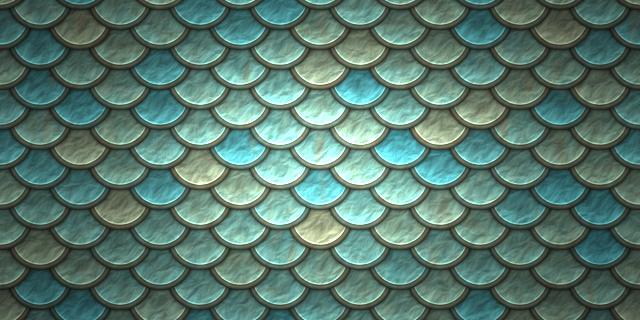
Reproduce this pattern procedurally as a WebGL 2 fragment shader.

```glsl
#version 300 es
precision highp float;
uniform vec2 u_resolution;
out vec4 fragColor;

const float RADIUS = 0.83;
const float RIM_START = 0.70;

vec3 hash3(vec2 p) {
  vec3 v = fract(p.xyx * vec3(0.1031, 0.1030, 0.0973));
  v += dot(v, v.yxz + 33.33);
  return fract((v.xxy + v.yzz) * v.zyx);
}

float corner(vec2 cell, vec2 offset) {
  float angle = 6.28318 * hash3(cell).x;
  return dot(vec2(cos(angle), sin(angle)), offset);
}

float gradientNoise(vec2 p) {
  vec2 i = floor(p), f = p - i;
  vec2 w = f * f * f * (f * (f * 6.0 - 15.0) + 10.0);
  vec2 e = vec2(1.0, 0.0);
  return mix(mix(corner(i, f), corner(i + e, f - e), w.x),
             mix(corner(i + e.yx, f - e.yx), corner(i + 1.0, f - 1.0), w.x), w.y);
}

// Wrinkled height, stretched along a rising diagonal
float wrinkles(vec2 q, vec2 seed) {
  vec2 p = mat2(0.8, -0.6, 0.6, 0.8) * q;
  p = p * vec2(3.2, 5.2) + seed;
  p += 0.6 * gradientNoise(p * 0.7 + 9.0);
  float sum = 0.0, amplitude = 1.0;
  for (int i = 0; i < 4; i++) {
    sum += amplitude * gradientNoise(p);
    p = p * 2.0 + 17.3;
    amplitude *= 0.48;
  }
  return sum;
}

// Colour of one scale; q is measured from its centre
vec3 scaleColor(vec2 q, vec2 id, float aa) {
  vec3 rnd = hash3(id + 3.7);
  vec3 tone = hash3(id + 57.1);
  vec2 seed = rnd.xy * 60.0 + 5.0;
  float r = length(q);
  float down = smoothstep(-0.1, 0.9, -q.y / max(r, 0.001));

  // Glaze: sage to aqua, with some teal and some sand
  float mottle = gradientNoise(q * 2.5 + seed.yx);
  vec3 face = mix(vec3(0.44, 0.54, 0.46), vec3(0.38, 0.59, 0.56),
                  clamp(rnd.x + 0.7 * mottle, 0.0, 1.0));
  face = mix(face, vec3(0.22, 0.53, 0.57), 0.8 * smoothstep(0.62, 1.0, tone.x));
  face = mix(face, vec3(0.54, 0.55, 0.43), 0.8 * smoothstep(0.6, 0.95, tone.y) * (1.0 - tone.x));
  vec3 glaze = face;

  // Rust runs down a few scales
  float streak = smoothstep(0.1, 0.6, gradientNoise(vec2(q.x * 3.0, q.y * 0.7) + seed));
  face = mix(face, vec3(0.50, 0.39, 0.27), 0.4 * streak * smoothstep(0.6, 0.85, rnd.z));

  // Relief lit from above
  float height = wrinkles(q, seed);
  float relief = height - wrinkles(q + vec2(-0.02, 0.04), seed);
  face *= 1.0 + 0.2 * height + 0.27 * clamp(relief, -0.4, 0.4);
  face *= 0.95 + 0.42 * down * smoothstep(0.15, 0.7, r);
  float lip = exp(-pow((r - 0.68) / 0.02, 2.0));
  face += vec3(0.24, 0.33, 0.29) * lip * (0.08 + 0.92 * down);

  // Rounded bronze rim with a touch of patina
  float t = clamp((r - RIM_START) / (RADIUS - RIM_START), 0.0, 1.0);
  float bulge = smoothstep(-0.3, 0.3, t) * (1.0 - smoothstep(0.5, 1.05, t));
  vec3 rim = mix(vec3(0.35, 0.31, 0.23), glaze * 0.78, 0.42 + 0.4 * mottle);
  rim *= 0.50 + 0.54 * bulge + 0.2 * height * bulge;
  rim += vec3(0.07, 0.08, 0.065) * exp(-pow((t - 0.4) / 0.16, 2.0));

  return mix(face, rim, smoothstep(-aa, aa, r - RIM_START));
}

void main() {
  vec2 uv = gl_FragCoord.xy / u_resolution;
  vec2 p = uv * vec2(16.0, 8.0);
  float aa = 6.0 / u_resolution.y;
  float topRow = floor((p.y - 0.25) * 2.0);
  vec3 color = vec3(0.1, 0.13, 0.11);

  // Staggered rows, upper ones laid over lower ones
  for (int i = -2; i <= 1; i++) {
    float row = topRow + float(i);
    float shift = 1.0 - mod(row, 2.0);
    float column = 2.0 * floor((p.x - shift) * 0.5 + 0.5) + shift;
    vec2 q = p - vec2(column, 0.25 + 0.5 * row + RADIUS);
    float d = length(q) - RADIUS;
    color *= 1.0 - 0.4 * exp(-28.0 * max(d, 0.0)) - 0.1 * exp(-6.0 * max(d, 0.0));
    if (d < aa) {
      vec3 scale = scaleColor(q, mod(vec2(column, row), 16.0), aa);
      color = mix(color, scale, 1.0 - smoothstep(-aa, aa, d));
    }
  }

  // Pool of light in the middle, periodic at the borders
  vec2 glow = 0.5 - 0.5 * cos(6.28318 * uv);
  float light = 0.56 + 0.15 * glow.y + 0.30 * glow.x + 0.52 * glow.x * glow.x * glow.y;
  fragColor = vec4(clamp(color * light, 0.0, 1.0), 1.0);
}
```
